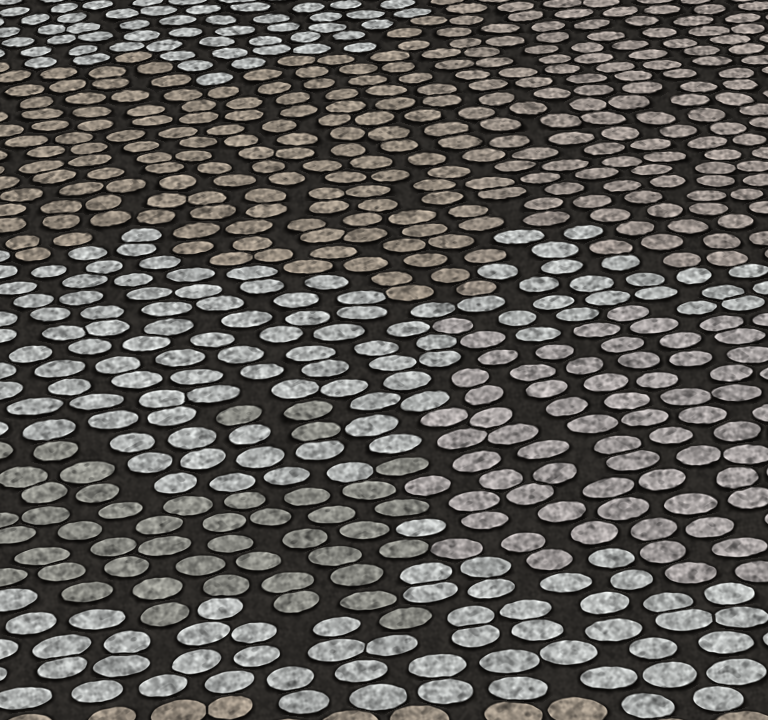
Reproduce this texture procedurally as a WebGL 1 fragment shader.

```glsl
precision highp float;
uniform vec2 u_resolution;

#define HORIZON 1.6
#define CELL vec2(0.040, 0.00575)
#define RADIUS vec2(0.385, 0.46)
#define JITTER vec2(0.30, 0.26)
#define DRIFT 0.36
#define TILT 0.23
#define WARP 0.6
#define SOFTNESS 0.0014
#define GRAIN 0.72

const vec3 PALE = vec3(0.665, 0.675, 0.67);
const vec3 TAN = vec3(0.565, 0.525, 0.475);
const vec3 PINK = vec3(0.60, 0.57, 0.565);
const vec3 OLIVE = vec3(0.525, 0.525, 0.50);
const vec3 ASPHALT = vec3(0.172, 0.163, 0.152);
const vec3 SHADOW = vec3(0.042, 0.037, 0.032);

float hash(vec2 p) {
  vec3 q = fract(p.xyx * vec3(0.1031, 0.1030, 0.0973));
  q += dot(q, q.yzx + 33.33);
  return fract((q.x + q.y) * q.z);
}

float noise(vec2 p) {
  vec2 i = floor(p), f = fract(p);
  f = f * f * (3.0 - 2.0 * f);
  return mix(mix(hash(i), hash(i + vec2(1.0, 0.0)), f.x),
             mix(hash(i + vec2(0.0, 1.0)), hash(i + 1.0), f.x), f.y);
}

// Turned so that the noise lattice does not line up with the pixels
vec2 turn(vec2 p) {
  return vec2(0.8 * p.x - 0.6 * p.y, 0.6 * p.x + 0.8 * p.y) + 200.0;
}

float ellipseDistance(vec2 p, vec2 r) {
  float k = length(p / r);
  return k * (k - 1.0) / max(length(p / (r * r)), 0.001);
}

// Stones are laid in patches of one colour; s.y runs downward
vec3 patchTint(vec2 s) {
  float wobble = 0.12 * (noise(s * 9.0 + 20.0) - 0.5);
  float x = s.x + wobble, y = s.y + wobble;
  vec3 tint = PALE;
  float tanTop = x > 0.04 ? -0.2 : 0.09;
  float tanEnd = x > 0.12 ? 0.34 : 0.39 + 0.14 * x;
  if (y > tanTop && y < tanEnd) tint = mix(TAN, PINK, smoothstep(0.0, 0.3, x) * 0.6);
  if (x > 0.07 && y > 0.46 && y < 0.8) tint = mix(PINK, PALE, 0.25);
  if (x < 0.03 && y > 0.62 && y < 0.87) tint = OLIVE;
  if (s.y > 0.99) tint = TAN;
  return tint;
}

void main() {
  vec2 uv = gl_FragCoord.xy / u_resolution.y;
  vec2 view = vec2(uv.x - 0.5 * u_resolution.x / u_resolution.y, 1.0 - uv.y);
  float depth = view.y + HORIZON;

  // Ground plane in stone cells, sheared and gently warped
  vec2 grid = vec2(view.x / depth, -1.0 / depth) / CELL;
  grid.y += TILT * grid.x;
  vec2 plane = grid;
  grid += WARP * (vec2(noise(plane * 0.22), noise(plane * 0.22 + 57.0)) - 0.5);
  vec2 toView = CELL * vec2(depth, depth * depth);

  // Nearest and second nearest stone among rows that slip sideways
  float nearest = 1.0, second = 1.0, side = 0.0, seed = 0.0;
  vec2 center = vec2(0.0);
  for (int j = -1; j <= 1; j++) {
    float row = floor(grid.y) + float(j);
    float slip = DRIFT * row + 0.35 * hash(vec2(row + 300.0, 7.0));
    for (int i = -1; i <= 1; i++) {
      float column = floor(grid.x - slip) + float(i);
      vec2 id = vec2(column, row) + 300.0;
      vec2 jitter = JITTER * (vec2(hash(id), hash(id + 71.3)) - 0.5);
      vec2 c = vec2(column + slip, row) + 0.5 + jitter;
      vec2 size = RADIUS * toView;
      size *= vec2(0.85, 0.87) + vec2(0.24, 0.17) * vec2(hash(id + 13.7), hash(id + 41.9));
      vec2 offset = (grid - c) * toView;
      offset.y += (hash(id + 29.1) - 0.5) * 0.08 * offset.x;
      float d = ellipseDistance(offset, size);
      if (d < nearest) {
        second = nearest;
        nearest = d;
        center = c;
        seed = hash(id + 5.3);
        side = clamp(offset.y / size.y, -1.0, 1.0);
      } else {
        second = min(second, d);
      }
    }
  }

  // Uneven outline, and a gap kept where stones touch
  float edge = max(nearest, 0.0008 * depth - 0.5 * (second - nearest));
  edge += 0.0016 * (noise(turn(plane * vec2(11.0, 5.0))) - 0.5);

  // Asphalt, darkest below the stones
  float fine = noise(turn(uv * 250.0));
  float coarse = noise(turn(uv * 110.0));
  float open = smoothstep(-0.001, 0.0065, edge - 0.002 * side + 0.002 * (coarse - 0.5));
  vec3 ground = mix(SHADOW, ASPHALT, open);
  ground *= 0.75 + 0.5 * mix(fine, coarse, 0.4);

  // Speckled granite with a worn, lighter rim
  float centerDepth = -1.0 / ((center.y - TILT * center.x) * CELL.y);
  vec2 place = vec2(center.x * CELL.x * centerDepth, centerDepth - HORIZON);
  float speck = 0.55 * noise(turn(plane * vec2(13.0, 6.0))) + 0.45 * fine;
  float fleck = smoothstep(0.6, 0.9, noise(turn(plane * vec2(9.0, 4.5) + 31.0)));
  vec3 stone = patchTint(place) * (0.95 + 0.10 * seed);
  stone *= 1.03 + GRAIN * (speck - 0.5) - 0.25 * fleck;
  stone *= 1.0 + 0.10 * smoothstep(-0.004, -0.001, edge);

  float soft = max(SOFTNESS, 0.6 / u_resolution.y);
  float cover = 1.0 - smoothstep(-soft, soft, edge);
  gl_FragColor = vec4(mix(ground, stone, cover), 1.0);
}
```
